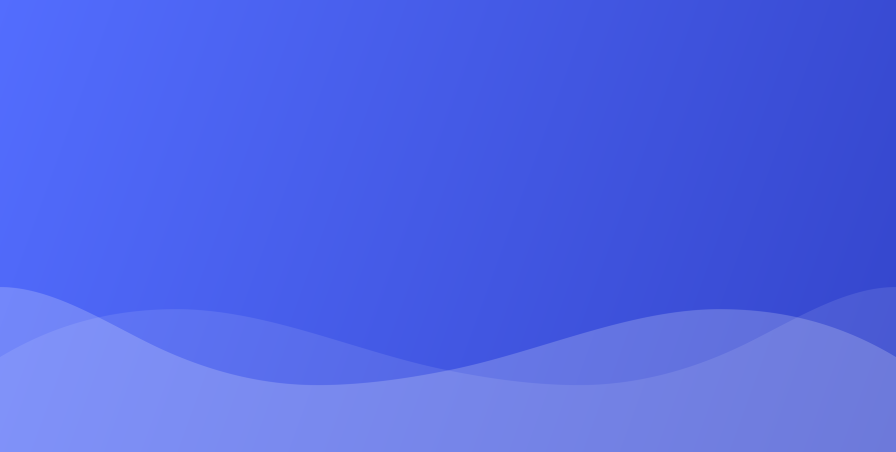
This background is drawn by a Shadertoy shader. Its source:

```glsl
// Blue slanted gradient with two mirrored translucent waves along the bottom.

#define GRADIENT_ANGLE 0.349
#define BRIGHT_BLUE vec3(0.325, 0.427, 0.996)
#define DEEP_BLUE vec3(0.203, 0.270, 0.797)
#define FRONT_OPACITY 0.20
#define BACK_OPACITY 0.10

// Wave knots: position, height, slope, all in canvas units
const int KNOTS = 6;
const vec3 waveKnots[KNOTS] = vec3[KNOTS](
    vec3(0.000, 0.365, 0.0),
    vec3(0.163, 0.244, -0.995),
    vec3(0.354, 0.148, 0.0),
    vec3(0.501, 0.181, 0.398),
    vec3(0.803, 0.316, 0.0),
    vec3(1.000, 0.210, -1.194));

// Cubic Hermite curve between two knots
float hermite(vec3 a, vec3 b, float x) {
    float span = b.x - a.x;
    float t = (x - a.x) / span;
    float s = 1.0 - t;
    return mix(a.y, b.y, t * t * (3.0 - 2.0 * t))
         + span * t * s * (a.z * s - b.z * t);
}

float waveHeight(float x) {
    float height = waveKnots[0].y;
    for (int i = 0; i < KNOTS - 1; i++) {
        if (x >= waveKnots[i].x) height = hermite(waveKnots[i], waveKnots[i + 1], x);
    }
    return height;
}

// Soft coverage of the area below the wave
float waveMask(vec2 uv) {
    float pixel = 1.0 / iResolution.y;
    return 1.0 - smoothstep(-0.7 * pixel, 0.7 * pixel, uv.y - waveHeight(uv.x));
}

// Linear gradient that reaches its end colours at opposite corners
vec3 background(vec2 uv) {
    vec2 size = vec2(iResolution.x / iResolution.y, 1.0);
    vec2 axis = vec2(cos(GRADIENT_ANGLE), -sin(GRADIENT_ANGLE));
    float t = 0.5 + dot((uv - 0.5) * size, axis) / dot(size, abs(axis));
    return mix(BRIGHT_BLUE, DEEP_BLUE, t);
}

void mainImage(out vec4 fragColor, in vec2 fragCoord) {
    vec2 uv = fragCoord / iResolution.xy;
    vec2 mirrored = vec2(1.0 - uv.x, uv.y);

    vec3 color = background(uv);
    color = mix(color, vec3(1.0), BACK_OPACITY * waveMask(mirrored));
    color = mix(color, vec3(1.0), FRONT_OPACITY * waveMask(uv));
    fragColor = vec4(color, 1.0);
}
```
